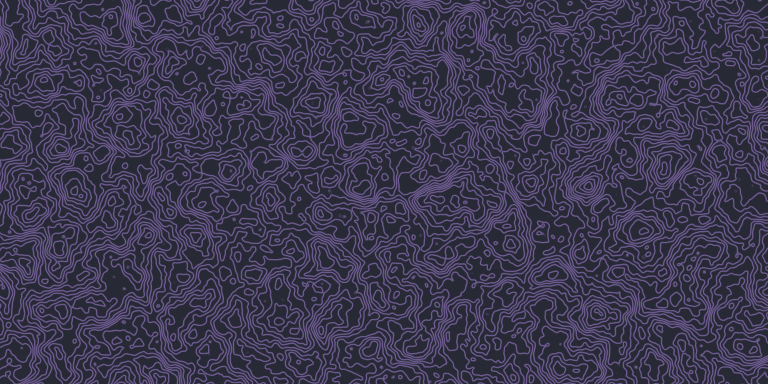
A Shadertoy shader for this pattern:

```glsl
// Topographic map: thin violet contour lines of fractal noise on dark slate.

const vec3  SLATE       = vec3(0.153, 0.161, 0.207);
const vec3  VIOLET      = vec3(0.741, 0.576, 0.976);
const float HILLS       = 6.0;     // coarsest noise cells per canvas height
const int   OCTAVES     = 4;
const float GAIN        = 0.46;    // amplitude ratio between octaves
const float LEVEL_STEP  = 0.1;     // height difference between contours
const float LINE_WIDTH  = 0.0017;  // in canvas heights
const float EDGE_PIXELS = 1.1;     // width of the smoothed edge
const int   SAMPLES     = 2;       // antialiasing samples per axis

// Integer hash (PCG style) giving a unit gradient for a lattice point.
vec2 latticeGradient(ivec2 cell) {
    uvec2 v = uvec2(cell + 4096) * 1664525u + 1013904223u;
    v.x += v.y * 1664525u;
    v.y += v.x * 1664525u;
    v ^= v >> 16u;
    v.x += v.y * 1664525u;
    v.y += v.x * 1664525u;
    v ^= v >> 16u;
    return normalize(vec2(v & 0xffffu) / 32767.5 - 1.0 + 1e-5);
}

// Gradient noise: x holds the value, yz its derivative.
vec3 gradientNoise(vec2 p) {
    ivec2 i = ivec2(floor(p));
    vec2 f = fract(p);
    vec2 u = f * f * f * (f * (f * 6.0 - 15.0) + 10.0);
    vec2 du = 30.0 * f * f * (f * (f - 2.0) + 1.0);

    vec2 ga = latticeGradient(i);
    vec2 gb = latticeGradient(i + ivec2(1, 0));
    vec2 gc = latticeGradient(i + ivec2(0, 1));
    vec2 gd = latticeGradient(i + ivec2(1, 1));
    float a = dot(ga, f);
    float b = dot(gb, f - vec2(1, 0));
    float c = dot(gc, f - vec2(0, 1));
    float d = dot(gd, f - vec2(1, 1));

    float value = mix(mix(a, b, u.x), mix(c, d, u.x), u.y);
    vec2 slope = mix(mix(ga, gb, u.x), mix(gc, gd, u.x), u.y)
               + du * vec2(mix(b - a, d - c, u.y), mix(c - a, d - b, u.x));
    return vec3(value, slope);
}

// Terrain height and slope, with each octave turned and doubled.
vec3 terrain(vec2 p) {
    const mat2 TURN = mat2(0.8, 0.6, -0.6, 0.8);
    mat2 frame = TURN * HILLS;
    vec3 sum = vec3(0.0);
    float amplitude = 1.0;
    for (int i = 0; i < OCTAVES; i++) {
        vec3 n = gradientNoise(frame * p + float(i) * vec2(17.3, 41.7));
        sum += amplitude * vec3(n.x, n.yz * frame);
        frame = TURN * frame * 2.0;
        amplitude *= GAIN;
    }
    return sum;
}

// Coverage of the nearest contour; opacity falls when thinner than the edge.
float contour(vec2 p, float edge) {
    vec3 t = terrain(p);
    float toLevel = abs(fract(t.x / LEVEL_STEP) - 0.5) * LEVEL_STEP;
    float dist = toLevel / max(length(t.yz), 0.5);
    float width = max(LINE_WIDTH, edge);
    float shape = clamp((0.5 * (width + edge) - dist) / edge, 0.0, 1.0);
    return shape * LINE_WIDTH / width;
}

void mainImage(out vec4 fragColor, in vec2 fragCoord) {
    float pixel = 1.0 / iResolution.y;
    float ink = 0.0;
    for (int y = 0; y < SAMPLES; y++)
    for (int x = 0; x < SAMPLES; x++) {
        vec2 offset = (vec2(x, y) + 0.5) / float(SAMPLES) - 0.5;
        ink += contour((fragCoord + offset) * pixel, EDGE_PIXELS * pixel);
    }
    ink /= float(SAMPLES * SAMPLES);
    fragColor = vec4(mix(SLATE, VIOLET, ink), 1.0);
}
```
